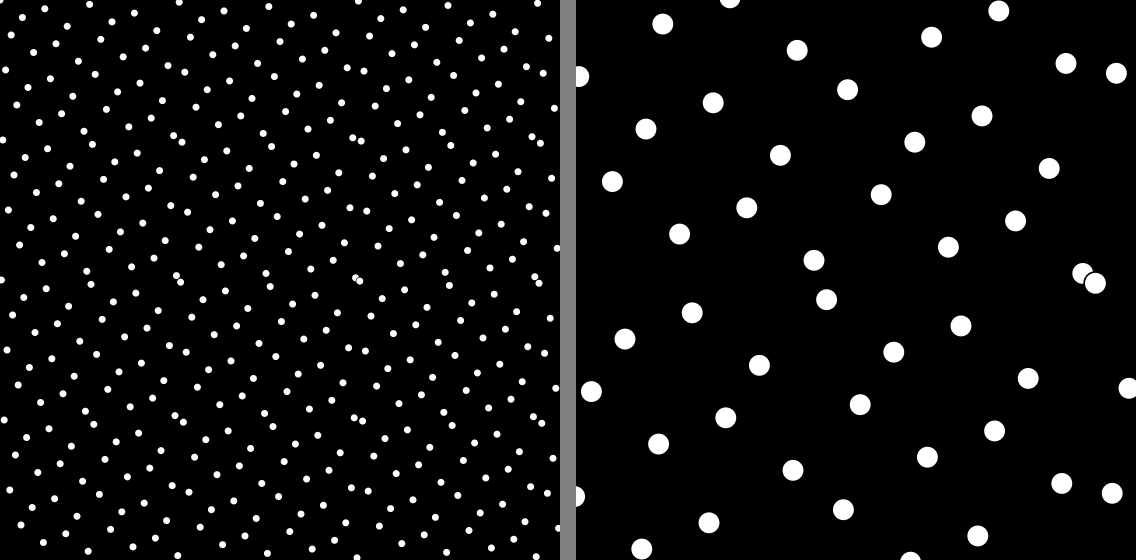
Left: the whole. Right: its middle third, enlarged.
Write a WebGL 2 fragment shader that draws this pattern.

```glsl
#version 300 es
precision highp float;
// Draws 400 small white dots on black, spread evenly as a Hammersley set:
// x steps regularly by index, y is the index with its binary digits mirrored.
// Each pixel visits only the few dots whose column lies within reach.

uniform vec2 u_resolution;
out vec4 fragColor;

const int DOT_COUNT = 400;
const float RADIUS = 0.0062;
const float RIM = 0.001;

// Mirrors the binary digits of an index about the point, giving 0..1
float radicalInverse(int index) {
    float value = 0.0;
    float digitWeight = 0.5;
    for (int bit = 0; bit < 9; bit++) {
        value += digitWeight * float((index >> bit) & 1);
        digitWeight *= 0.5;
    }
    return value;
}

// Antialiased coverage of a disc, one pixel wide at the edge
float disc(float dist, float radius, float pixel) {
    return clamp(0.5 + (radius - dist) / pixel, 0.0, 1.0);
}

void main() {
    vec2 uv = gl_FragCoord.xy / u_resolution;
    float pixel = 1.0 / min(u_resolution.x, u_resolution.y);

    // Range of dots that can touch this column
    float reach = RADIUS + RIM + pixel;
    int first = max(int(floor((uv.x - reach) * float(DOT_COUNT))), 0);
    int last = min(int(ceil((uv.x + reach) * float(DOT_COUNT))), DOT_COUNT - 1);

    // Later dots paint over earlier ones, parted by a thin black rim
    float shade = 0.0;
    for (int i = first; i <= last; i++) {
        vec2 center = vec2(float(i) / float(DOT_COUNT), 1.0 - radicalInverse(i));
        float dist = distance(uv, center);
        shade *= 1.0 - disc(dist, RADIUS + RIM, pixel);
        shade = max(shade, disc(dist, RADIUS, pixel));
    }

    fragColor = vec4(vec3(shade), 1.0);
}
```
